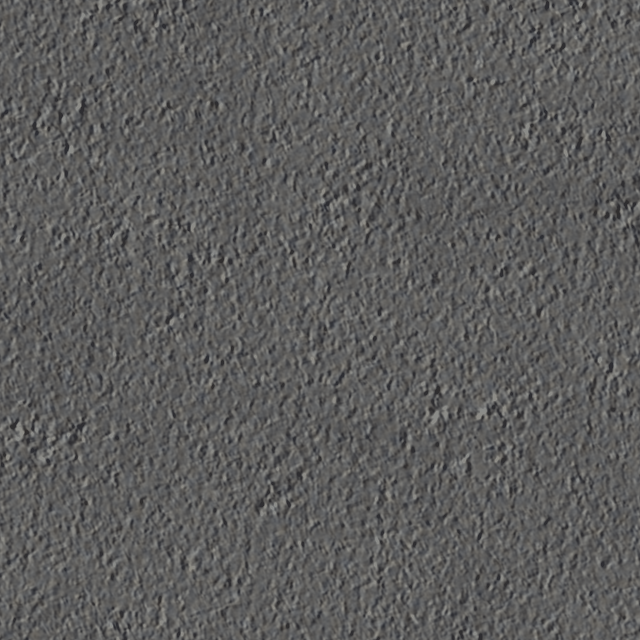
Reproduce this texture procedurally as a WebGL 1 fragment shader.

```glsl
precision highp float;
// Rough grey plaster: short broken grains lit from the left, with coarser worn patches.

uniform vec2 u_resolution;

const vec3 SHADOW = vec3(0.180, 0.178, 0.190);
const vec3 LIGHT = vec3(0.550, 0.549, 0.533);
const vec3 WARM_TINT = vec3(0.014, 0.003, -0.014);
const vec2 TO_LIGHT = vec2(-0.96, 0.28);
const float RELIEF_STEP = 0.0038;
const float RELIEF_GAIN = 0.80;

vec2 hash2(vec2 cell) {
  vec3 q = fract(cell.xyx * vec3(0.1031, 0.1030, 0.0973));
  q += dot(q, q.yzx + 33.33);
  return fract((q.xx + q.yz) * q.zy);
}

float cornerSlope(vec2 cell, vec2 corner, vec2 local) {
  return dot(hash2(cell + corner) * 2.0 - 1.0, local - corner);
}

// Gradient noise, about -0.7 to 0.7
float gradientNoise(vec2 p) {
  vec2 cell = floor(p);
  vec2 f = p - cell;
  vec2 u = f * f * f * (f * (f * 6.0 - 15.0) + 10.0);
  float low = mix(cornerSlope(cell, vec2(0.0, 0.0), f),
                  cornerSlope(cell, vec2(1.0, 0.0), f), u.x);
  float high = mix(cornerSlope(cell, vec2(0.0, 1.0), f),
                   cornerSlope(cell, vec2(1.0, 1.0), f), u.x);
  return mix(low, high, u.y);
}

vec2 rotate(vec2 p, float angle) {
  float c = cos(angle);
  float s = sin(angle);
  return vec2(c * p.x + s * p.y, c * p.y - s * p.x);
}

// Worn areas, stretched along the rising diagonal
float wornMask(vec2 p) {
  vec2 q = rotate(p, 0.65) * vec2(4.5, 7.0) + 41.0;
  float n = gradientNoise(q) + 0.6 * gradientNoise(q * 2.3 + 17.0);
  return smoothstep(-0.05, 0.55, n);
}

// Short grains, a little taller than wide, over finer grit
float surfaceHeight(vec2 p, float worn) {
  vec2 warp = vec2(gradientNoise(p * 60.0 + 5.0), gradientNoise(p * 60.0 + 91.0));
  vec2 q = p + warp * 0.003;
  float grains = gradientNoise(rotate(q, -0.10) * vec2(84.0, 74.0) + 11.0);
  float grit = gradientNoise(rotate(q, 0.30) * vec2(156.0, 134.0) + 63.0);
  float lumps = gradientNoise(rotate(q, 0.50) * vec2(36.0, 46.0) + 29.0);
  return grains + 0.62 * grit + 1.4 * worn * lumps;
}

// Slope towards the light, from two heights either side of the point
float relief(vec2 p, float worn) {
  vec2 offset = TO_LIGHT * RELIEF_STEP * 0.5;
  return surfaceHeight(p - offset, worn) - surfaceHeight(p + offset, worn);
}

// Local strength of the relief, so that edges fade in and out
float edgeStrength(vec2 p, float worn) {
  float n = gradientNoise(p * 58.0 + 19.0) + 0.6 * gradientNoise(p * 26.0 + 83.0);
  return (0.86 + 0.40 * worn) * clamp(1.0 + 1.5 * n, 0.25, 1.9);
}

// Uneven darkening from wide stains down to small blotches
float stains(vec2 p) {
  return 0.07 * gradientNoise(p * 5.0 + 53.0)
       + 0.07 * gradientNoise(p * 17.0 + 71.0)
       + 0.13 * gradientNoise(p * 50.0 + 37.0);
}

// Fine pigment that breaks up the grains
float speckle(vec2 p) {
  return 0.14 * gradientNoise(rotate(p, 0.7) * 118.0 + 47.0)
       + 0.12 * gradientNoise(p * 205.0 + 7.0);
}

void main() {
  vec2 p = gl_FragCoord.xy / u_resolution.y;
  float worn = wornMask(p);

  // Lit relief, broken into short edges and deeper in the crevices
  float slope = relief(p, worn) * edgeStrength(p, worn);
  slope *= slope < 0.0 ? 1.12 : 0.98;
  float tone = 0.506 + RELIEF_GAIN * slope + stains(p) + speckle(p);

  // Cool shadows, warm lights and a faint mottled tint
  vec3 color = mix(SHADOW, LIGHT, clamp(tone, 0.0, 1.0));
  color += WARM_TINT * 1.6 * gradientNoise(p * 62.0 + 133.0);
  gl_FragColor = vec4(color, 1.0);
}
```
